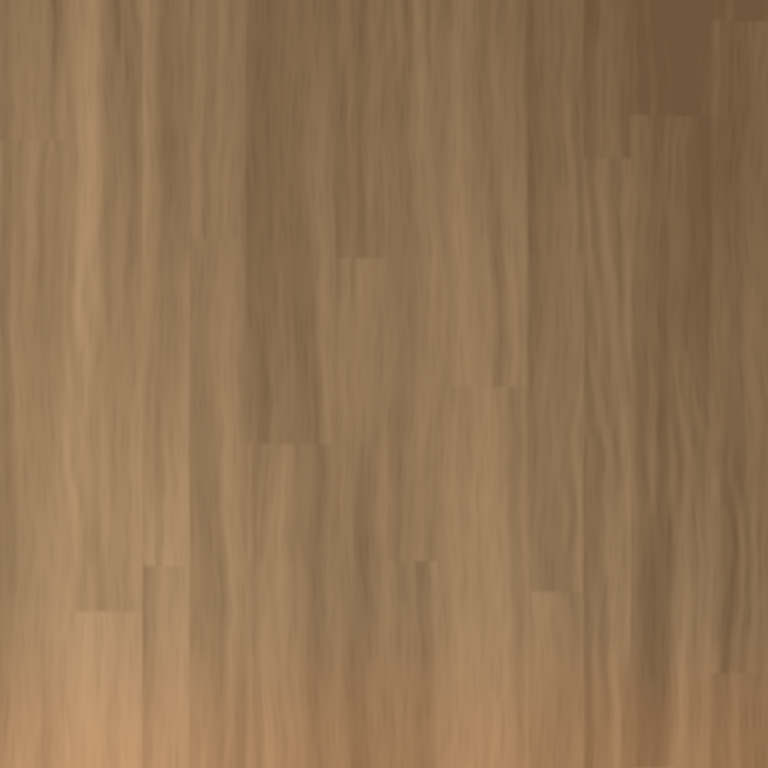
Give the GLSL for this texture, as a three.js fragment shader.

```glsl
// Soft oak floor: staggered vertical boards with streaky grain, lit from the lower left.
varying vec2 vUv;

const vec3 DARK_OAK = vec3(0.435, 0.342, 0.240);
const vec3 LIGHT_OAK = vec3(0.735, 0.600, 0.450);
const vec3 WARM_GLOW = vec3(0.030, 0.000, -0.008);

const float BOARD_COLUMNS = 12.0;
const float BOARD_LENGTH = 0.85;
const float SIDE_BLUR = 0.09;       // share of a board's width
const float END_BLUR = 0.009;       // share of a board's length
const float BOARD_CONTRAST = 0.20;

const vec2 BROAD_SCALE = vec2(24.0, 1.5);
const vec2 STREAK_SCALE = vec2(62.0, 3.2);
const vec2 FIBRE_SCALE = vec2(170.0, 10.0);
const vec2 PORE_SCALE = vec2(105.0, 13.0);
const vec2 VEIN_SCALE = vec2(44.0, 2.1);

const float BASE_TONE = 0.47;
const vec2 LIGHT_FALLOFF = vec2(-0.42, -0.40);

float hash(vec2 p) {
  return fract(sin(dot(p, vec2(127.1, 311.7))) * 43758.5453);
}

float valueNoise(vec2 p) {
  vec2 cell = floor(p);
  vec2 f = fract(p);
  f = f * f * (3.0 - 2.0 * f);
  float low = mix(hash(cell), hash(cell + vec2(1.0, 0.0)), f.x);
  float high = mix(hash(cell + vec2(0.0, 1.0)), hash(cell + 1.0), f.x);
  return mix(low, high, f.y);
}

// Distance to the nearest scattered point
float cellular(vec2 p) {
  vec2 cell = floor(p);
  float nearest = 2.0;
  for (int j = -1; j <= 1; j++) {
    for (int i = -1; i <= 1; i++) {
      vec2 c = cell + vec2(float(i), float(j));
      vec2 point = c + vec2(hash(c), hash(c + 37.0));
      nearest = min(nearest, distance(p, point));
    }
  }
  return nearest;
}

// Tone of one board, centred on zero
float boardTone(vec2 id, vec2 p) {
  float seed = hash(id + 5.0);
  vec2 q = p + vec2(7.0, 13.0) * seed;

  // Layered sines make the fibres sway
  q.x += 0.0040 * sin(q.y * 9.0 + seed * 40.0)
       + 0.0014 * sin(q.y * 31.0 + q.x * 25.0)
       + 0.0006 * sin(q.y * 83.0 + q.x * 60.0);

  float tone = BOARD_CONTRAST * (hash(id + 19.0) - 0.5);
  tone += 0.32 * (valueNoise(q * BROAD_SCALE) - 0.5);
  tone += 0.22 * (valueNoise(q * STREAK_SCALE) - 0.5);
  tone += 0.09 * (valueNoise(q * FIBRE_SCALE) - 0.5);

  // Thin dark veins and short pores
  tone -= 0.16 * smoothstep(0.66, 0.95, valueNoise(q * VEIN_SCALE + 31.0));
  tone -= 0.06 * smoothstep(0.50, 0.05, cellular(q * PORE_SCALE));

  // Patches of wavy heart grain
  float patchMask = smoothstep(0.52, 0.85, valueNoise(q * vec2(11.0, 2.6) + 63.0));
  float bend = 7.0 * valueNoise(q * vec2(16.0, 10.0));
  tone += 0.055 * patchMask * sin(q.x * 260.0 + q.y * 12.0 + bend);
  return tone;
}

// One column of boards, blended across the end joints
float columnTone(float column, vec2 p) {
  float along = p.y / BOARD_LENGTH + hash(vec2(column, 3.0));
  float row = floor(along);
  float joint = smoothstep(0.0, END_BLUR, along - row);
  float below = boardTone(vec2(column, row - 1.0), p);
  float above = boardTone(vec2(column, row), p);
  return mix(below, above, joint);
}

void main() {
  // Uneven column widths
  float across = (vUv.x + 0.018 * sin(vUv.x * 23.0 + 1.0)) * BOARD_COLUMNS;
  float column = floor(across);
  float seam = smoothstep(0.0, SIDE_BLUR, across - column);
  float wood = mix(columnTone(column - 1.0, vUv), columnTone(column, vUv), seam);

  // Light fades toward the upper right
  float tone = BASE_TONE + dot(vUv - 0.5, LIGHT_FALLOFF) + wood;
  vec3 color = mix(DARK_OAK, LIGHT_OAK, clamp(tone, 0.0, 1.0));

  // Faint warm glow along the bottom
  color += WARM_GLOW * smoothstep(0.22, 0.0, vUv.y);
  gl_FragColor = vec4(color, 1.0);
}
```
